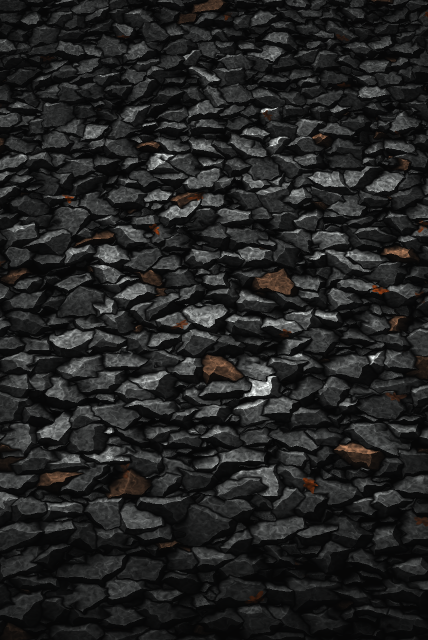
Write a Shadertoy shader that draws this texture.

```glsl
// A bed of dark crushed rock seen at a slant, with a few dry leaves on it.
// Each rock is a random convex solid: the minimum of tilted planes. The highest
// rock wins at each point, and its facet is lit from behind and above.

struct Rock {
    float height;   // height of the winning surface
    float gap;      // lead over the next rock, small at contact seams
    float bevel;    // distance to the nearest facet edge
    vec3 normal;
    vec2 local;
    vec2 id;
};

float hash(vec2 p) {
    vec3 q = fract(vec3(p.xyx) * 0.1031);
    q += dot(q, q.yzx + 33.33);
    return fract((q.x + q.y) * q.z);
}

float noise(vec2 p) {
    vec2 i = floor(p), f = fract(p);
    f = f * f * (3.0 - 2.0 * f);
    return mix(mix(hash(i), hash(i + vec2(1, 0)), f.x),
               mix(hash(i + vec2(0, 1)), hash(i + vec2(1, 1)), f.x), f.y);
}

float fbm(vec2 p) {
    float sum = 0.0, amp = 0.5;
    for (int i = 0; i < 4; i++) {
        sum += amp * noise(p);
        p = mat2(1.6, 1.2, -1.2, 1.6) * p + 7.3;
        amp *= 0.5;
    }
    return sum;
}

// Highest rock over a staggered, jittered grid
Rock layRocks(vec2 p) {
    Rock best = Rock(-1.0, 0.0, 0.0, vec3(0, 0, 1), vec2(0), vec2(0));
    float second = -1.0;
    for (int j = -1; j <= 1; j++)
    for (int i = -1; i <= 1; i++) {
        float row = floor(p.y) + float(j);
        float shift = 0.5 * mod(row, 2.0);
        vec2 id = vec2(floor(p.x - shift) + float(i), row);
        vec2 jitter = vec2(hash(id + 11.7), hash(id + 47.1)) - 0.5;
        vec2 local = p - id - vec2(shift, 0.0) - 0.5 - 0.65 * jitter;

        // Tilted top plane, then the sides
        vec2 tilt = vec2(hash(id + 5.3), hash(id + 91.9)) - vec2(0.5, 0.42);
        float h = 0.42 + 0.35 * hash(id + 3.1) - dot(tilt, local);
        float next = 9.0;
        vec3 normal = vec3(tilt, 1.0);
        float radius = mix(0.62, 0.98, hash(id + 71.3));
        float axis = 1.6 * (hash(id + 29.9) - 0.5);
        for (int k = 0; k < 6; k++) {
            vec2 seed = id + 13.7 * float(k + 1);
            float angle = (float(k) + 0.85 * hash(seed)) * 1.0472;
            vec2 dir = vec2(cos(angle), sin(angle));
            float slope = mix(0.8, 2.6, hash(seed + 0.37));
            float reach = radius * (0.95 + 0.2 * cos(2.0 * (angle - axis)));
            float side = (reach - dot(dir, local)) * slope;
            if (side < h) {
                next = h;
                h = side;
                normal = vec3(dir * slope, 1.0);
            } else next = min(next, side);
        }
        if (h > best.height) {
            second = best.height;
            best = Rock(h, 0.0, next - h, normalize(normal), local, id);
        } else second = max(second, h);
    }
    best.gap = best.height - second;
    return best;
}

// Colour and coverage of scattered leaves
vec4 leaf(vec2 p) {
    vec2 id = floor(p / 1.6);
    vec2 q = p - 1.6 * (id + 0.3 + 0.4 * vec2(hash(id + 2.2), hash(id + 8.8)));
    float turn = 6.2832 * hash(id + 4.4);
    q = mat2(cos(turn), sin(turn), -sin(turn), cos(turn)) * q;
    float lobes = 1.0 + 0.35 * sin(5.0 * atan(q.y, q.x) + turn);
    float d = length(q * vec2(1.0, 2.0)) - 0.27 * lobes;
    float cover = smoothstep(0.03, -0.03, d) * step(0.85, hash(id + 6.6));
    vec3 tone = mix(vec3(0.34, 0.20, 0.13), vec3(0.62, 0.25, 0.07), hash(id + 9.1));
    return vec4(tone * (0.5 + 0.8 * noise(q * 14.0)), cover);
}

vec3 gravel(vec2 uv, float width) {
    // Perspective: rocks shrink towards the top
    float size = 0.064 - 0.032 * uv.y;
    vec2 p = vec2((uv.x - 0.5 * width) / size, -log(size) / 0.032 / 0.7);
    vec2 rough = p + 0.12 * (vec2(noise(p * 5.0), noise(p * 5.0 + 31.0)) - 0.5);

    // Small chips fill the gaps between the large rocks
    Rock rock = layRocks(rough);
    Rock chip = layRocks(rough * 2.1 + 40.0);
    chip.height *= 0.5;
    float lead = abs(rock.height - chip.height);
    if (chip.height > rock.height) rock = chip;
    rock.gap = min(rock.gap, lead);

    // Surface grain, pale veins and worn edges
    vec2 s = rock.local * 3.0 + rock.id * 5.17;
    float grain = fbm(s * 4.0);
    float vein = smoothstep(0.045, 0.0, abs(fbm(s * 0.9) - 0.47)) * noise(s * 2.0 + 9.0);
    float worn = smoothstep(0.07, 0.0, rock.bevel) * noise(s * 3.0);
    float kind = hash(rock.id + 17.7);
    float albedo = mix(0.25, 0.56, hash(rock.id + 61.0)) + 0.4 * step(0.975, kind);
    albedo *= 0.35 + 1.3 * grain + 0.7 * vein + 0.5 * worn;
    vec3 tint = mix(vec3(0.99, 1.01, 1.0), vec3(1.2, 0.85, 0.62), step(kind, 0.035));

    // Light from the far side, lost in the crevices
    float lit = max(dot(rock.normal, normalize(vec3(-0.25, 0.75, 0.65))), 0.0);
    float open = smoothstep(0.08, 0.55, rock.height) * smoothstep(-0.03, 0.13, rock.gap);
    vec3 col = tint * albedo * (0.07 + pow(lit, 1.4)) * open;

    vec4 fallen = leaf(rough);
    col = mix(col, fallen.rgb * (0.3 + 0.7 * lit), fallen.a * smoothstep(0.2, 0.5, rock.height));

    // Dim the top, the bottom and the sides
    float fade = smoothstep(-0.25, 0.42, uv.y) * (1.0 - 0.5 * smoothstep(0.65, 1.05, uv.y));
    fade *= 1.0 - 0.3 * pow(abs(2.0 * uv.x / width - 1.0), 3.0);
    return vec3(0.022, 0.023, 0.024) + col * fade;
}

void mainImage(out vec4 fragColor, in vec2 fragCoord) {
    vec3 sum = vec3(0);
    for (int k = 0; k < 4; k++) {
        vec2 offset = vec2(k % 2, k / 2) * 0.5 - 0.25;
        sum += gravel((fragCoord + offset) / iResolution.y, iResolution.x / iResolution.y);
    }
    fragColor = vec4(sum / 4.0, 1.0);
}
```
